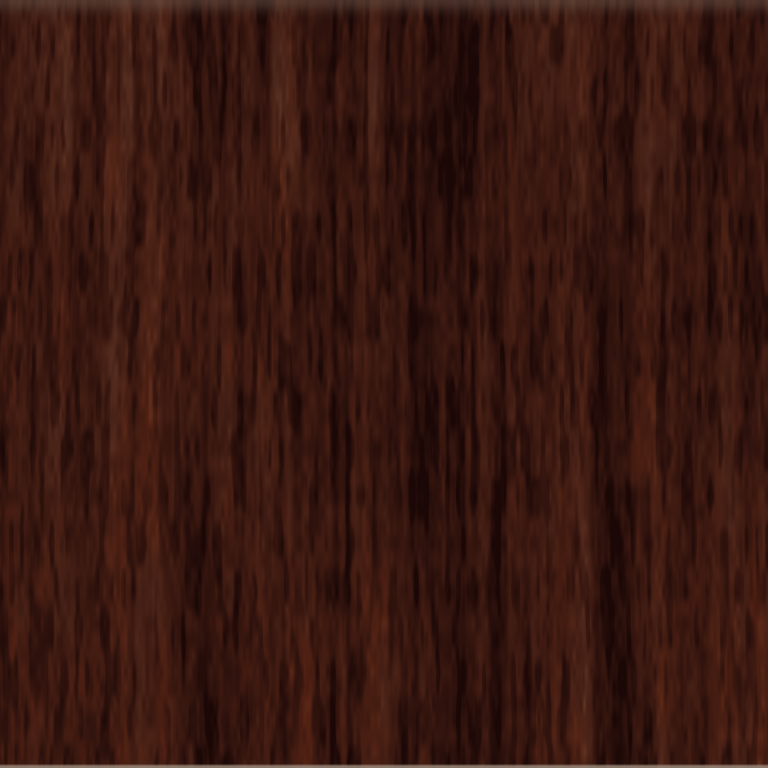
Give the GLSL for this texture, as a WebGL 1 fragment shader.

```glsl
precision highp float;
// Dark reddish-brown wood veneer with straight vertical grain.
// Broad tone bands, long stripes, pore dashes and fine fibre are summed
// into one tone value, which is then mapped through a colour ramp.

uniform vec2 u_resolution;

const vec3 DEEP_BROWN = vec3(0.105, 0.030, 0.024);
const vec3 MID_BROWN = vec3(0.212, 0.085, 0.058);
const vec3 WARM_RED = vec3(0.335, 0.136, 0.075);
const vec3 DULL_TAN = vec3(0.310, 0.160, 0.112);
const vec3 PALE_GLINT = vec3(0.420, 0.260, 0.190);
const vec3 SHEEN = vec3(0.420, 0.330, 0.280);
const vec3 EDGE_LIGHT = vec3(0.600, 0.530, 0.470);

const float BASE_TONE = 0.57;
const float STRIPE_GAIN = 0.68;
const float PORE_DEPTH = 0.34;
const float FIBRE_GAIN = 0.36;
const float MOTTLE_GAIN = 0.20;
const float SWAY = 0.012;
const vec2 WIDE_STRIPES = vec2(72.0, 1.6);
const vec2 NARROW_STRIPES = vec2(130.0, 2.2);
const vec2 PORES = vec2(150.0, 17.0);
const vec2 FIBRE = vec2(230.0, 48.0);

float hash(vec2 p) {
  return fract(sin(dot(p, vec2(127.1, 311.7))) * 43758.5453);
}

float noise(vec2 p) {
  vec2 cell = floor(p);
  vec2 f = fract(p);
  f = f * f * (3.0 - 2.0 * f);
  float low = mix(hash(cell), hash(cell + vec2(1.0, 0.0)), f.x);
  float high = mix(hash(cell + vec2(0.0, 1.0)), hash(cell + vec2(1.0)), f.x);
  return mix(low, high, f.y);
}

// Soft vertical band around a centre
float band(float x, float centre, float width) {
  float d = (x - centre) / width;
  return exp(-d * d);
}

float broadBands(float x) {
  float light = 0.10 * band(x, 0.09, 0.10) + 0.20 * band(x, 0.20, 0.035)
    + 0.13 * band(x, 0.36, 0.035) + 0.17 * band(x, 0.50, 0.022)
    + 0.26 * band(x, 0.735, 0.042) + 0.09 * band(x, 0.93, 0.07);
  float dark = 0.17 * band(x, 0.265, 0.020) + 0.21 * band(x, 0.575, 0.050)
    + 0.26 * band(x, 0.815, 0.026);
  return light - dark;
}

// Wide stripes at both sides, narrow ones through the middle
float stripes(vec2 p) {
  float middle = smoothstep(0.23, 0.29, p.x) * (1.0 - smoothstep(0.64, 0.72, p.x));
  float wide = noise(p * WIDE_STRIPES);
  float narrow = noise(p * NARROW_STRIPES + 31.0);
  float main = mix(wide, narrow, 0.25 + 0.6 * middle);
  return main - 0.5 + 0.35 * (noise(p * vec2(34.0, 0.8) + 7.0) - 0.5);
}

float woodTone(vec2 p) {
  float tone = BASE_TONE + broadBands(p.x);
  tone += STRIPE_GAIN * stripes(p);
  tone -= PORE_DEPTH * smoothstep(0.48, 0.80, noise(p * PORES + 53.0));
  tone += FIBRE_GAIN * (noise(p * FIBRE + 91.0) - 0.5);
  tone += MOTTLE_GAIN * (noise(p * vec2(14.0, 5.0) + 17.0) - 0.5);
  return tone;
}

vec3 woodColor(float tone, float dullness) {
  vec3 bright = mix(WARM_RED, DULL_TAN, dullness);
  vec3 color = mix(DEEP_BROWN, MID_BROWN, clamp(tone * 2.0, 0.0, 1.0));
  color = mix(color, bright, clamp(tone * 2.0 - 1.0, 0.0, 1.0));
  return mix(color, PALE_GLINT, smoothstep(0.92, 1.40, tone));
}

void main() {
  vec2 uv = gl_FragCoord.xy / u_resolution;

  // Gentle sway and lean of the grain
  vec2 p = uv;
  p.x += SWAY * (noise(vec2(uv.x * 5.0, uv.y * 2.5)) - 0.5);
  p.x += 0.012 * (1.0 - uv.y) * (1.0 - smoothstep(0.10, 0.30, uv.x));

  // Duller brown towards the top, redder below
  float dullness = noise(p * vec2(60.0, 9.0) + 3.0) + 0.4 * (uv.y - 0.5);
  vec3 color = woodColor(woodTone(p), clamp(dullness, 0.0, 1.0));

  // Faint sheen on the top edge, thin light line on the bottom edge
  float sheen = smoothstep(0.965, 1.0, uv.y);
  color = mix(color, SHEEN, 0.5 * sheen * sheen);
  color = mix(color, EDGE_LIGHT, 0.85 * (1.0 - smoothstep(0.002, 0.006, uv.y)));

  gl_FragColor = vec4(color, 1.0);
}
```
